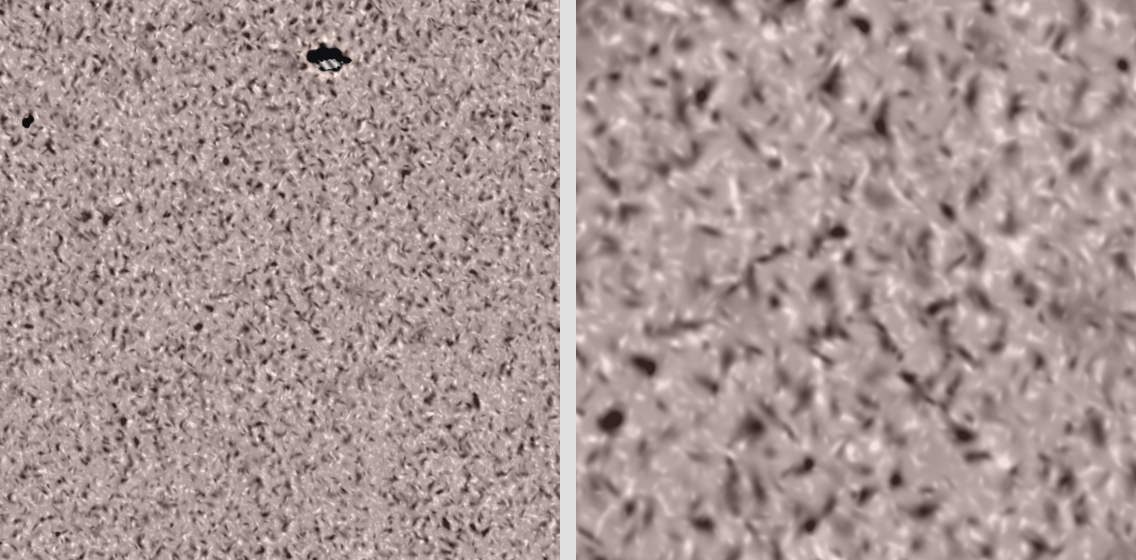
Left: the whole. Right: its middle third, enlarged.
Give the GLSL for this texture, as a three.js fragment shader.

```glsl
varying vec2 vUv;

vec3 hash3(vec2 cell) {
  vec3 p = fract(cell.xyx * vec3(0.1031, 0.1030, 0.0973));
  p += dot(p, p.yxz + 33.33);
  return fract((p.xxy + p.yzz) * p.zyx);
}

// Soft elongated grains, one per cell; higher rarity leaves fewer strong ones
float grains(vec2 uv, float density, float rarity) {
  vec2 p = uv * density + density * 1.37;
  vec2 cell = floor(p);
  float sum = 0.0;
  for (int y = -1; y <= 1; y++) {
    for (int x = -1; x <= 1; x++) {
      vec2 id = cell + vec2(float(x), float(y));
      vec3 place = hash3(id);
      vec3 form = hash3(id + 71.7);
      float angle = 2.0 + (form.x - 0.5) * 2.4;
      vec2 along = vec2(cos(angle), sin(angle));
      vec2 offset = p - id - place.xy;
      vec2 q = vec2(dot(offset, along), dot(offset, vec2(-along.y, along.x)));
      q /= vec2(0.45, 0.26) * mix(0.75, 1.2, form.y);
      sum += pow(place.z, rarity) * exp(-dot(q, q));
    }
  }
  return sum;
}

// Broad drift in pit density
float drift(vec2 p) {
  return sin(p.x * 9.0 + 2.0 * sin(p.y * 7.0)) * sin(p.y * 13.0 + 1.5 * sin(p.x * 11.0));
}

void main() {
  vec2 uv = vUv;
  vec2 warped = uv + 0.0018 * sin(uv.yx * vec2(163.0, 141.0) + 2.0 * sin(uv * 57.0));
  float patchiness = 1.0 + 0.16 * drift(uv);

  // Pits with bright flanks, fine mottling and sparse stains
  float tone = 0.718;
  tone -= 0.46 * patchiness * grains(warped, 55.0, 2.0);
  tone -= 0.34 * patchiness * grains(warped, 84.0, 2.0);
  tone += 0.13 * grains(warped + vec2(-0.009, 0.004), 55.0, 2.0);
  tone += 0.25 * grains(warped, 95.0, 3.0);
  tone += 0.13 * (grains(uv, 131.0, 1.0) - 0.18);
  tone -= 0.16 * grains(warped, 19.0, 9.0);
  tone -= 0.35 * grains(warped, 41.0, 40.0);
  tone += 0.35 * grains(warped, 63.0, 50.0);
  tone = clamp(tone, 0.2, 0.95);
  vec3 color = vec3(tone) - vec3(0.0, 0.068, 0.078);

  // Large lens-shaped hole with a pale rim and a chip inside
  vec2 p = uv - vec2(0.586, 0.896);
  float lens = abs(p.y + 0.1 * p.x) / 0.023 + p.x * p.x / 0.0016 - 1.0;
  lens += 0.12 * sin(p.x * 260.0 + 1.0) + 0.08 * sin(p.y * 410.0);
  color += vec3(0.13, 0.12, 0.10) * exp(-pow((lens - 0.45) / 0.35, 2.0));
  color = mix(color, vec3(0.06, 0.06, 0.07), smoothstep(0.18, -0.18, lens));
  float chip = length((p - vec2(0.002, -0.011)) / vec2(0.023, 0.009));
  chip += 0.25 * sin(p.x * 430.0) * sin(p.y * 520.0 + p.x * 200.0);
  vec3 chipColor = vec3(0.62, 0.60, 0.59) + 0.25 * sin(p.x * 330.0 + p.y * 260.0);
  color = mix(color, chipColor, smoothstep(1.15, 0.7, chip));

  // Small hole beside a pale fleck
  vec2 s = uv - vec2(0.049, 0.782);
  float nick = length(vec2(s.x - 0.4 * s.y, s.y) / vec2(0.010, 0.011));
  nick += 0.15 * sin(s.x * 350.0 + s.y * 200.0);
  float fleck = length((s + vec2(0.019, 0.001)) / vec2(0.007, 0.005));
  color = mix(color, vec3(0.86, 0.82, 0.80), 0.7 * smoothstep(1.3, 0.5, fleck));
  color = mix(color, vec3(0.06, 0.05, 0.05), smoothstep(1.15, 0.75, nick));

  gl_FragColor = vec4(color, 1.0);
}
```
